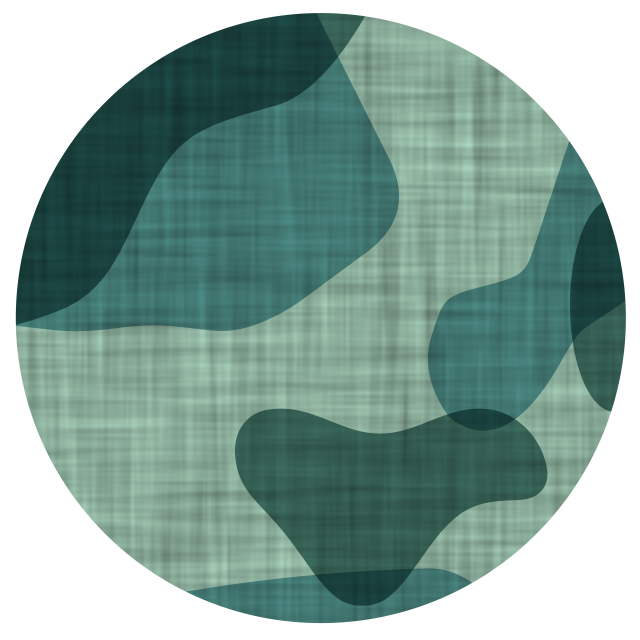
This background is drawn by a Shadertoy shader. Its source:

```glsl
#define PAPER vec3(1.0)
#define SAGE vec3(0.535, 0.67, 0.597)
#define TEAL_TINT vec3(0.47, 0.68, 0.73)
#define FOREST_TINT vec3(0.385, 0.545, 0.54)
#define DISC_CENTER vec2(0.5013, 0.497)
#define DISC_RADIUS 0.4766
#define WEAVE_STRENGTH 0.17
#define THREAD_COUNT 85.0
#define THREAD_SEGMENTS 6.0

float logistic(float t) { return 1.0 / (1.0 + exp(-t)); }

float square(float t) { return t * t; }

float smoothMax(float a, float b, float k) {
    float h = max(k - abs(a - b), 0.0);
    return max(a, b) + h * h / (4.0 * k);
}

// Antialiased inside mask of a signed field
float coverage(float d) {
    float slope = length(vec2(dFdx(d), dFdy(d)));
    return clamp(0.5 - d / max(slope, 1e-6), 0.0, 1.0);
}

vec3 hash3(vec2 cell) {
    vec3 s = vec3(dot(cell, vec2(127.1, 311.7)),
                  dot(cell, vec2(269.5, 183.3)),
                  dot(cell, vec2(419.2, 371.9)));
    return fract(sin(s) * 43758.5);
}

// Cellular noise: one soft light or dark fibre per cell
float fibres(vec2 p) {
    vec2 cell = floor(p);
    float sum = 0.0;
    for (int j = -1; j <= 1; j++) {
        for (int i = -1; i <= 1; i++) {
            vec2 id = cell + vec2(i, j);
            vec3 seed = hash3(id);
            vec2 away = p - id - seed.xy;
            sum += (seed.z - 0.5) * square(max(1.0 - dot(away, away), 0.0));
        }
    }
    return sum;
}

// Long threads running along the second axis
float threads(vec2 p) {
    vec2 grid = vec2(THREAD_COUNT, THREAD_SEGMENTS);
    return fibres(p * grid) + 0.7 * fibres(p * grid * vec2(2.1, 1.7) + 37.0);
}

// Shape fields below use y measured downward
float cornerBand(vec2 p) {
    float edge = 0.515 - 0.27 * p.x - 0.234 * logistic((p.x - 0.2135) / 0.0313)
               - 5.15 * square(max(p.x - 0.43, 0.0));
    return p.y - edge;
}

float largeLeaf(vec2 p) {
    float upper = (p.x - 0.484 - 0.5 * p.y) / 1.118;
    float lower = (p.x + 1.36 * p.y - 1.109) / 1.688;
    float base = p.y - 0.513 - 0.0046 * cos((p.x - 0.12) * 26.1);
    return smoothMax(smoothMax(upper, lower, 0.098), base, 0.04);
}

float rightStream(vec2 p) {
    float left = 0.962 - 0.33 * p.y - 0.1146 * logistic((p.y - 0.4466) / 0.0081)
               + 4.07 * square(max(p.y - 0.521, 0.0));
    float bottom = smoothMax(0.673 - 7.3 * square(p.x - 0.755),
                             1.125 - 0.67 * p.x, 0.026);
    return smoothMax(left - p.x, p.y - bottom, 0.013);
}

float sideOval(vec2 p) {
    return length((p - vec2(0.9596, 0.4766)) / vec2(0.069, 0.1667)) - 1.0;
}

float threeLobes(vec2 p) {
    float top = 0.658 - 0.0195 * cos((p.x - 0.439) * 20.3) - p.y;
    float stem = exp(-pow(abs(p.x - 0.566) / 0.1146, 2.4));
    float bottom = p.y - 0.781 - 0.1654 * stem;
    float upperRight = smoothMax(top, p.x - 0.857, 0.09);
    float lowerLeft = smoothMax(bottom, 0.367 - p.x, 0.085);
    return smoothMax(upperRight, lowerLeft, 0.05);
}

float bottomHill(vec2 p) {
    float u = 0.677 - p.x;
    return 0.888 + 0.192 * u * u + 0.02 * u
         + 5.0 * square(max(p.x - 0.67, 0.0)) - p.y;
}

void mainImage(out vec4 fragColor, in vec2 fragCoord) {
    vec2 uv = (fragCoord - 0.5 * iResolution.xy) / min(iResolution.x, iResolution.y) + 0.5;
    vec2 p = vec2(uv.x, 1.0 - uv.y);

    // Translucent inks darken where they overlap
    float teal = max(coverage(largeLeaf(p)),
                     max(coverage(rightStream(p)), coverage(bottomHill(p))));
    float forest = max(coverage(cornerBand(p)),
                       max(coverage(sideOval(p)), coverage(threeLobes(p))));
    vec3 color = SAGE * mix(vec3(1.0), TEAL_TINT, teal)
                      * mix(vec3(1.0), FOREST_TINT, forest);

    // Crossed linen threads
    float weave = threads(p) + threads(p.yx + 11.3);
    color *= 1.0 + WEAVE_STRENGTH * weave;

    // Round cutout
    float disc = coverage(length(p - DISC_CENTER) - DISC_RADIUS);
    fragColor = vec4(mix(PAPER, color, disc), 1.0);
}
```
